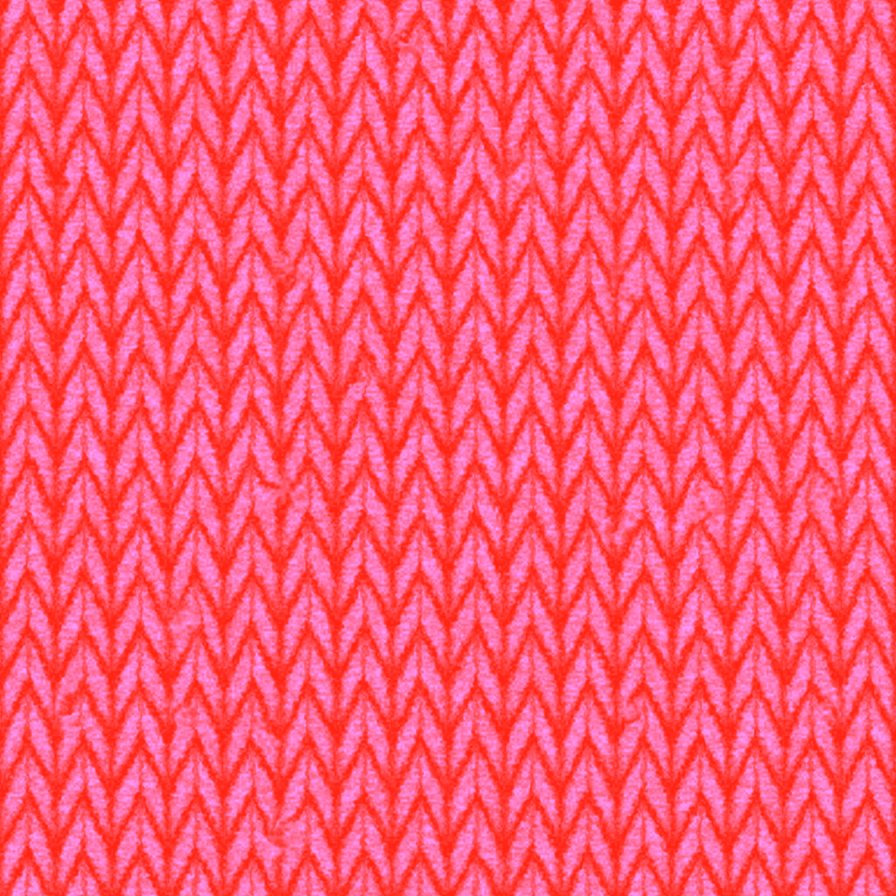
Reproduce this texture procedurally as a three.js fragment shader.

```glsl
// Seamless pink and red knitted fabric: 16 by 16 V stitches with fuzz and worn patches.
varying vec2 vUv;

float hash(vec2 p) {
  vec3 q = fract(p.xyx * 0.1031);
  q += dot(q, q.yzx + 33.33);
  return fract((q.x + q.y) * q.z);
}

// Value noise with a whole number of cells per side, so it wraps.
float noise(vec2 uv, vec2 cells) {
  vec2 p = uv * cells;
  vec2 i = floor(p);
  vec2 f = fract(p);
  f = f * f * (3.0 - 2.0 * f);
  vec2 a = mod(i, cells);
  vec2 b = mod(i + 1.0, cells);
  return mix(mix(hash(a), hash(vec2(b.x, a.y)), f.x),
             mix(hash(vec2(a.x, b.y)), hash(b), f.x), f.y);
}

// Sparse ragged patches, each kept inside its own cell.
float wornPatch(vec2 uv) {
  vec2 p = uv * 8.0;
  vec2 id = mod(floor(p), 8.0);
  vec2 center = 0.32 + 0.36 * vec2(hash(id + 17.0), hash(id + 41.0));
  float present = step(0.52, hash(id + 73.0));
  float blob = 1.0 - smoothstep(0.04, 0.29, length(fract(p) - center));
  return present * blob * smoothstep(0.25, 0.65, noise(uv, vec2(48.0)));
}

// Height of the yarn: low in the grooves, high on the crown of a leg.
float yarnHeight(vec2 uv) {
  float x = uv.x * 16.0;
  float side = abs(fract(x) - 0.5) * 2.0; // 0 at a peak, 1 at a valley
  float row = uv.y * 16.0 - 0.81 + 1.02 * side;
  float t = fract(row);

  // Steep slanted grooves between the rows.
  float slant = smoothstep(-0.02, mix(0.28, 0.36, side), min(t, 1.0 - t));
  // Valley groove and fine crease below each peak.
  float valley = smoothstep(-0.1, 0.34, 1.0 - side);
  float crease = mix(0.45, 1.0, smoothstep(0.0, 0.17, side));

  vec2 leg = mod(vec2(floor(x * 2.0), floor(row)), vec2(32.0, 16.0));
  return 0.04 + slant * valley * crease * (0.78 + 0.06 * hash(leg + 5.0));
}

void main() {
  // Uneven yarn, with stronger distortion in the worn patches.
  float wear = wornPatch(vUv);
  vec2 wobble = vec2(noise(vUv, vec2(40.0)), noise(vUv + 0.5, vec2(44.0))) - 0.5;
  vec2 fuzz = vec2(noise(vUv, vec2(256.0)), noise(vUv + 0.5, vec2(240.0))) - 0.5;
  float height = yarnHeight(vUv + wobble * (0.003 + 0.03 * wear) + fuzz * 0.005);

  // Fine grain, and short horizontal fibres on the bright crowns.
  float grain = noise(vUv, vec2(384.0)) - 0.5;
  float fibre = noise(vUv, vec2(128.0, 320.0)) - 0.5;
  height += 0.34 * grain + 0.36 * fibre * smoothstep(0.3, 0.8, height);

  // Broken speckles where the fabric is worn.
  float speckle = noise(vUv, vec2(190.0, 230.0));
  height = mix(height, 0.62 + 1.5 * (speckle - 0.5), 0.5 * wear);

  // Red grooves rise through coral to violet pink.
  float h = clamp(height, 0.0, 1.12);
  gl_FragColor = vec4(1.0, 0.14 + 0.4 * h, 0.08 + 0.78 * pow(h, 1.2), 1.0);
}
```
